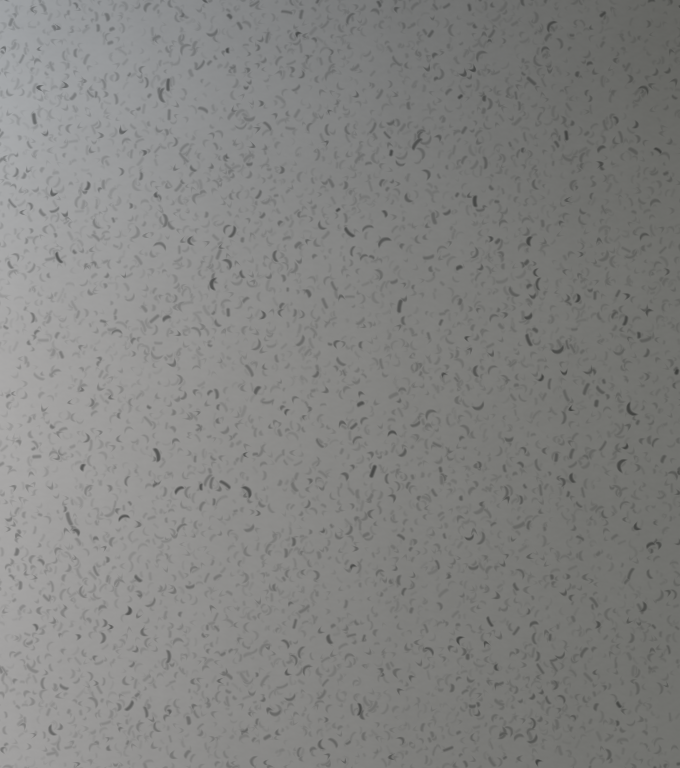
This texture is drawn by a Shadertoy shader. Its source:

```glsl
vec3 hash3(vec2 cell, float seed) {
    vec3 p = fract(vec3(cell.xyx + seed * 17.3) * vec3(0.1031, 0.1030, 0.0973));
    p += dot(p, p.yxz + 33.33);
    return fract((p.xxy + p.yzz) * p.zyx);
}

// Layered sines, roughly -1 to 1
float softWaves(vec2 p) {
    float sum = 0.0;
    float amplitude = 0.5;
    for (int i = 0; i < 4; i++) {
        sum += amplitude * sin(p.x + 1.7 * sin(p.y)) * cos(p.y + 1.3 * sin(p.x * 0.7));
        p = mat2(1.2, 1.4, -1.4, 1.2) * p + 2.3;
        amplitude *= 0.6;
    }
    return sum;
}

// Coverage of one short, slightly curved fleck
float fleck(vec2 p, float angle, float halfLength, float radius, float bend, float blur) {
    float c = cos(angle);
    float s = sin(angle);
    p = vec2(c * p.x + s * p.y, c * p.y - s * p.x);
    p.x += bend * p.y * p.y / halfLength;
    p.y -= clamp(p.y, -halfLength, halfLength);
    return 1.0 - smoothstep(radius - blur, radius + blur, length(p));
}

// Darkest fleck over a point, one candidate per jittered cell
float fleckLayer(vec2 uv, float cells, float share, float size, float seed) {
    vec2 grid = uv * cells;
    vec2 home = floor(grid);
    float darkest = 0.0;
    for (int y = -1; y <= 1; y++) {
        for (int x = -1; x <= 1; x++) {
            vec2 cell = home + vec2(x, y);
            vec3 place = hash3(cell, seed);
            vec3 shape = hash3(cell, seed + 5.0);
            vec3 look = hash3(cell, seed + 9.0);
            vec2 offset = (grid - cell - place.xy) / cells;
            float density = share * (1.0 + 0.45 * softWaves(cell / cells * 13.0 + seed));
            float angle = (shape.x - 0.5) * 3.14 * mix(0.5, 1.0, look.z) - 0.2;
            float halfLength = size * mix(0.25, 1.5, shape.y * shape.y);
            float radius = size * mix(0.34, 0.54, shape.z);
            float mark = fleck(offset, angle, halfLength, radius, look.x - 0.5, 0.0019);
            float strength = mix(0.3, 1.0, look.y * look.y);
            darkest = max(darkest, mark * strength * step(place.z, density));
        }
    }
    return darkest;
}

// Light falling off from the left, with a dim upper right corner
vec3 litSurface(vec2 st) {
    float light = 0.662 - 0.32 * st.x + 0.10 * st.x * st.x;
    light -= 0.05 * smoothstep(0.55, 1.0, st.y) * st.x;
    light -= 0.035 * smoothstep(0.85, 1.05, st.y) * (1.0 - st.x);
    light -= 0.03 * (1.0 - smoothstep(0.0, 0.5, st.y)) * (1.0 - st.x);
    vec3 coolTint = vec3(-0.010, 0.002, 0.012);
    vec3 warmTint = vec3(0.004, 0.0, -0.003);
    vec3 oliveTint = vec3(0.001, 0.003, -0.011);
    float cool = smoothstep(0.45, 1.0, st.y) * (1.0 - st.x);
    return light + mix(warmTint, oliveTint, st.x) * (1.0 - cool) + coolTint * cool;
}

void mainImage(out vec4 fragColor, in vec2 fragCoord) {
    vec2 st = fragCoord / iResolution.xy;
    vec2 uv = fragCoord / iResolution.y;
    vec3 color = litSurface(st);

    // Faint mottling and fine grain
    color += 0.006 * softWaves(uv * 16.0);
    color += 0.007 * softWaves(uv * vec2(190.0, 260.0));

    // Pale fine flecks, medium flecks, sparse dark flecks
    float paleFlecks = fleckLayer(uv, 95.0, 0.55, 0.0034, 1.0);
    float mediumFlecks = fleckLayer(uv, 66.0, 0.48, 0.0042, 2.0);
    float darkFlecks = fleckLayer(uv, 42.0, 0.27, 0.0047, 3.0);
    float shade = max(max(0.15 * paleFlecks, 0.29 * mediumFlecks), 0.46 * darkFlecks);
    vec3 fleckTint = vec3(1.0, 0.985, 0.99);
    color *= 1.0 - shade * fleckTint;

    fragColor = vec4(color, 1.0);
}
```
